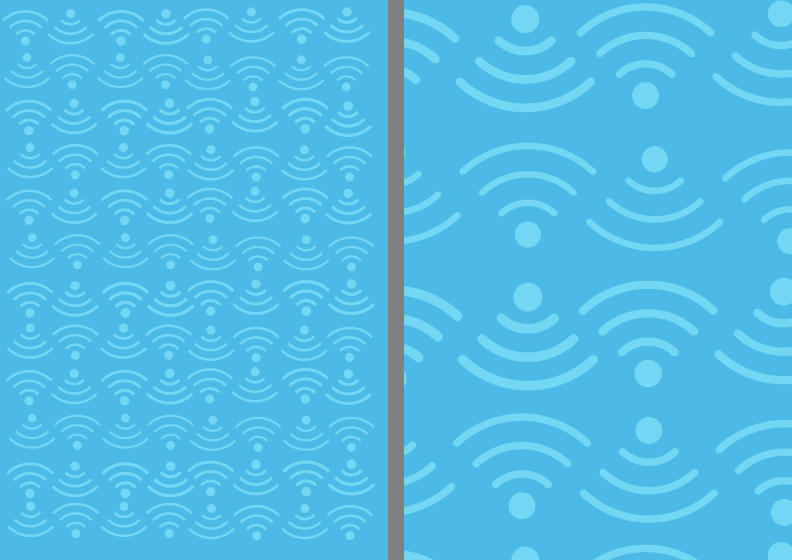
Left, the full canvas; right, a detail of the centre.
This pattern is drawn by a Shadertoy shader. Its source:

```glsl
// Pale wireless-signal icons on sky blue: 8 columns by 12 rows, alternately
// upright and inverted. Each is a dot under three concentric round-capped arcs;
// rows repeat in blocks of four, with small shifts and stroke-width changes.

// The canvas is 768 units high; y runs downwards.
const float CANVAS_HEIGHT = 768.0;

float arcDistance(vec2 p, float radius, float halfAngle) {
    p.x = abs(p.x);
    vec2 tip = radius * vec2(sin(halfAngle), cos(halfAngle));
    return atan(p.x, p.y) < halfAngle ? abs(length(p) - radius) : length(p - tip);
}

// Origin at the shared centre of the arcs, which open along +y.
float signalDistance(vec2 p, float strokeWidth) {
    float d = length(p - vec2(0.0, 3.0)) - 4.6 - 0.45 * strokeWidth;
    for (int i = 0; i < 3; i++) {
        float radius = 17.5 + 13.0 * float(i);
        d = min(d, arcDistance(p, radius, 0.755) - 0.5 * strokeWidth);
    }
    return d;
}

// Left end of a row, with drift in the first and last rows.
vec2 rowOrigin(int row) {
    int phase = row % 4;
    vec2 origin = vec2(vec4(39.8, 44.0, 41.0, 41.3)[phase],
                       vec4(36.0, 97.0, 163.0, 221.0)[phase]);
    origin.y += 247.5 * float(row / 4);
    if (row == 0) origin += vec2(-5.0, 1.5);
    if (row == 1) origin += vec2(-7.0, 0.5);
    if (row == 2) origin += vec2(-1.5, -2.5);
    if (row == 11) origin += vec2(0.7, -3.0);
    return origin;
}

// Offset along a row: uneven pairs, and a vertical step at the middle.
vec2 columnOffset(int column, int row) {
    bool oddRow = row % 2 == 1;
    int phase = column % 4;
    float x = 62.0 * float(phase % 2) + (oddRow ? 128.0 : 131.0) * float(phase / 2);
    vec2 offset = vec2(x, oddRow ? 3.0 : -2.5);
    offset = column < 4 ? vec2(x, 0.0) : offset + vec2(248.0, 0.0);
    if (column == 7 && (row == 2 || row == 4 || row == 8))
        offset += vec2(-3.0, row == 2 ? 6.0 : 3.0);
    return offset;
}

float strokeWidthAt(int column, int row) {
    float width = row % 4 == 1 ? 3.0 : 3.4;
    if (row % 4 == 2) width += 0.4;
    if (row % 2 == 0 && column % 4 > 1) width += 0.6;
    return width;
}

void mainImage(out vec4 fragColor, in vec2 fragCoord) {
    float pixel = CANVAS_HEIGHT / iResolution.y;
    vec2 p = vec2(fragCoord.x, iResolution.y - fragCoord.y) * pixel;

    float d = 1e3;
    for (int row = 0; row < 12; row++) {
        vec2 origin = rowOrigin(row);
        if (abs(p.y - origin.y) > 40.0) continue;
        for (int column = 0; column < 8; column++) {
            vec2 local = p - origin - columnOffset(column, row);
            if (abs(local.x) > 40.0) continue;
            // Upright icons face the top of the canvas.
            if ((row + column) % 2 == 0) local.y = -local.y;
            d = min(d, signalDistance(local + vec2(0.0, 21.7), strokeWidthAt(column, row)));
        }
    }

    vec3 skyBlue = vec3(0.30, 0.73, 0.90);
    vec3 paleBlue = vec3(0.45, 0.84, 0.95);
    float coverage = smoothstep(0.6 * pixel, -0.6 * pixel, d);
    fragColor = vec4(mix(skyBlue, paleBlue, coverage), 1.0);
}
```
